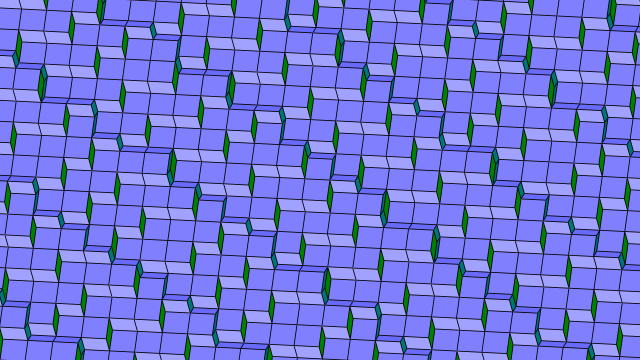
A WebGL 2 fragment shader for this pattern:

```glsl
#version 300 es
precision highp float;

uniform vec2 u_resolution;
out vec4 fragColor;

// Lengths are in canvas heights.
const float LINE_HALF_WIDTH = 0.00116;
const float SEED = 3.0;
const vec3 LINE_COLOR = vec3(0.0);

// Tile edges in order of rising angle: across, short, tall, back.
const int FAMILIES = 4;
const vec2 EDGE[4] = vec2[4](
    vec2(0.0694, -0.0035), vec2(0.0093, 0.0150),
    vec2(0.0081, 0.0579), vec2(-0.0093, 0.0336));

// Grid line normals; their lengths are line densities.
const vec2 GRID[4] = vec2[4](
    vec2(13.48, -0.73), vec2(2.16, 2.85),
    vec2(2.16, 11.75), vec2(-3.54, 7.34));

// One colour for each pair of edge families.
const vec3 FACE_COLOR[6] = vec3[6](
    vec3(0.41, 0.41, 0.98),  // across, short: underside
    vec3(0.50, 0.50, 1.00),  // across, tall: front
    vec3(0.63, 0.63, 1.00),  // across, back: top
    vec3(0.00, 0.42, 0.46),  // short, tall: thin side
    vec3(0.00, 0.46, 0.46),  // short, back: corner
    vec3(0.00, 0.50, 0.00)); // tall, back: side

float hash(float n) {
    return fract(sin(n * 12.9898 + SEED * 78.233) * 43758.5453);
}

float cross2(vec2 a, vec2 b) {
    return a.x * b.y - a.y * b.x;
}

// Share of a pixel covered by a line at distance d.
float lineCoverage(float d, float pixel) {
    float outer = clamp((LINE_HALF_WIDTH - d) / pixel + 0.5, 0.0, 1.0);
    float inner = clamp((-LINE_HALF_WIDTH - d) / pixel + 0.5, 0.0, 1.0);
    return outer - inner;
}

// Finds the tile dual to a crossing of two grid lines.
vec3 tiling(vec2 p, float pixel) {
    float phase[4];
    mat2 gridToTiling = mat2(0.0);
    vec2 center = p;
    for (int i = 0; i < FAMILIES; i++) {
        phase[i] = hash(float(i) + 1.0);
        gridToTiling += outerProduct(EDGE[i], GRID[i]);
        center -= (phase[i] - 0.5) * EDGE[i];
    }
    center = inverse(gridToTiling) * center;

    int face = 0;
    for (int a = 0; a < FAMILIES - 1; a++) {
        for (int b = a + 1; b < FAMILIES; b++) {
            vec2 ga = GRID[a], gb = GRID[b];
            vec2 ea = EDGE[a], eb = EDGE[b];
            float gridArea = cross2(ga, gb);
            float tileArea = cross2(ea, eb);
            vec2 nearest = round(vec2(dot(ga, center) + phase[a],
                                      dot(gb, center) + phase[b]));
            for (int n = 0; n < 9; n++) {
                // Crossing of line k.x of family a with line k.y of family b
                vec2 k = nearest + vec2(n % 3 - 1, n / 3 - 1);
                vec2 c = k - vec2(phase[a], phase[b]);
                vec2 crossing = vec2(c.x * gb.y - c.y * ga.y,
                                     c.y * ga.x - c.x * gb.x) / gridArea;

                // Lower corner of the tile
                vec2 corner = (k.x - 1.0) * ea + (k.y - 1.0) * eb;
                for (int i = 0; i < FAMILIES; i++) {
                    if (i != a && i != b)
                        corner += floor(dot(GRID[i], crossing) + phase[i]) * EDGE[i];
                }

                // Position inside the tile, from 0 to 1 along each edge
                vec2 q = p - corner;
                vec2 st = vec2(cross2(q, eb), cross2(ea, q)) / tileArea;
                vec2 inset = min(st, 1.0 - st);
                if (min(inset.x, inset.y) >= 0.0) {
                    vec2 d = inset * tileArea / vec2(length(eb), length(ea));
                    float ink = lineCoverage(min(d.x, d.y), pixel);
                    return mix(FACE_COLOR[face], LINE_COLOR, ink);
                }
            }
            face++;
        }
    }
    return LINE_COLOR;
}

void main() {
    vec2 p = gl_FragCoord.xy / u_resolution.y;
    fragColor = vec4(tiling(p, 1.0 / u_resolution.y), 1.0);
}
```
